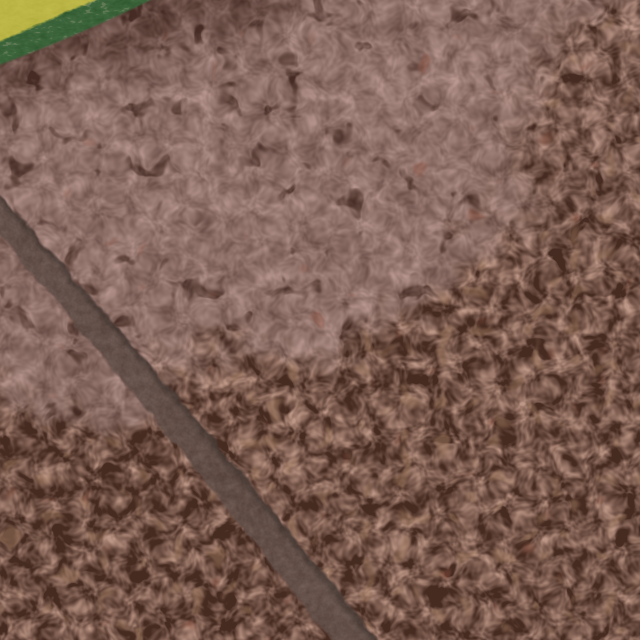
A three.js fragment shader for this texture:

```glsl
#define STONE_DARK vec3(0.38, 0.27, 0.235)
#define STONE_LIGHT vec3(0.65, 0.52, 0.48)
#define RUST vec3(0.56, 0.32, 0.25)
#define TAN vec3(0.66, 0.51, 0.40)
#define GROOVE vec3(0.365, 0.295, 0.27)
#define PAINT_YELLOW vec3(0.73, 0.71, 0.27)
#define PAINT_GREEN vec3(0.23, 0.39, 0.23)
#define GRAIN_SCALE 36.0
#define GRAIN_CONTRAST 1.2
#define DUST_CONTRAST 0.55
#define SOFT 0.003

varying vec2 vUv;

vec2 gradient(vec2 cell) {
  float h = fract(sin(dot(cell, vec2(127.1, 311.7))) * 43758.5);
  return vec2(cos(6.2832 * h), sin(6.2832 * h));
}

float noise(vec2 p) {
  vec2 i = floor(p);
  vec2 f = p - i;
  vec2 u = f * f * f * (f * (f * 6.0 - 15.0) + 10.0);
  vec2 e = vec2(1.0, 0.0);
  float low = mix(dot(gradient(i), f), dot(gradient(i + e), f - e), u.x);
  float high = mix(dot(gradient(i + e.yx), f - e.yx), dot(gradient(i + e.xx), f - e.xx), u.x);
  return mix(low, high, u.y);
}

// Layered noise, turned at each octave to hide the lattice
float fbm(vec2 p) {
  float sum = 0.0;
  float weight = 1.0;
  for (int k = 0; k < 3; k++) {
    sum += weight * noise(p);
    p = mat2(1.55, 1.2, -1.2, 1.55) * p + 17.3;
    weight *= 0.72;
  }
  return sum;
}

// Signed offset from the groove centre (x) and share of its length (y)
vec2 grooveCoords(vec2 p) {
  vec2 q = p - vec2(0.0, 0.664);
  float along = dot(q, vec2(0.64, -0.768)) / 0.864;
  float bow = 0.006 * sin(3.1416 * along);
  return vec2(dot(q, vec2(0.768, 0.64)) - bow, along);
}

// Pale dust: a ragged band over the upper tile and a corner of the lower one
float dustMask(vec2 p, float upperTile) {
  float ragged = 0.09 * fbm(p * 7.0) + 0.035 * noise(p * 32.0);
  float upperEdge = 0.40 + 0.1 * p.x + 0.14 * smoothstep(0.5, 0.85, p.x);
  float edge = mix(0.385 - 0.2 * p.x, upperEdge, upperTile);
  float above = smoothstep(-0.04, 0.05, p.y - edge + ragged);
  float rightEdge = 0.81 + 0.1 * smoothstep(0.85, 1.0, p.y);
  float right = smoothstep(-0.05, 0.07, p.x - rightEdge + ragged);
  return above * (1.0 - 0.8 * right);
}

vec3 stone(vec2 p, float upperTile) {
  vec2 warp = vec2(noise(p * 28.0), noise(p * 28.0 + 41.0));
  vec2 q = p + 0.012 * warp;
  float dust = dustMask(p, upperTile);
  float grain = fbm(q * GRAIN_SCALE);
  float patches = noise(p * 11.0 + 5.0);

  // Base tone with grains and broad patches
  float tone = mix(0.26 - 0.10 * (1.0 - upperTile), 0.60 + 0.10 * upperTile, dust);
  tone += grain * mix(GRAIN_CONTRAST, DUST_CONTRAST, dust) + 0.25 * patches;

  // Dark mineral clusters
  float cluster = noise(q * 21.0 + 9.0) + 0.45 * noise(q * 62.0);
  tone -= 0.65 * smoothstep(0.26, 0.52, cluster);

  // Shade below the painted corner
  float shade = p.y - 0.85 - 0.3 * p.x + 0.05 * noise(p * 13.0);
  tone -= 0.62 * smoothstep(-0.07, 0.06, shade) * (1.0 - smoothstep(0.4, 0.6, p.x));

  vec3 color = mix(STONE_DARK, STONE_LIGHT, clamp(tone, -0.4, 1.3));
  color *= mix(vec3(1.01, 0.99, 0.95), vec3(0.99, 1.0, 1.02), dust);

  // Warm crystals and sparse rusty flecks
  float warm = smoothstep(0.2, 0.48, noise(q * 34.0 + 70.0));
  color = mix(color, TAN, 0.45 * warm * (1.0 - dust));
  float rust = smoothstep(0.42, 0.58, noise(q * 25.0 + 130.0));
  return mix(color, RUST, 0.4 * rust);
}

vec3 addGroove(vec3 color, vec2 p, vec2 g) {
  float halfWidth = mix(0.021, 0.029, g.y);
  float offset = g.x + 0.006 * noise(p * 30.0) + 0.003 * noise(p * 85.0);
  float inside = 1.0 - smoothstep(-SOFT, SOFT, abs(offset) - halfWidth);
  float wall = smoothstep(0.35, 0.95, offset / halfWidth);
  vec3 bed = GROOVE + 0.045 * fbm(p * 65.0) + 0.025 * noise(p * 9.0);
  bed *= 1.06 - 0.26 * wall;
  return mix(color, bed, inside * 0.95);
}

vec3 addPaint(vec3 color, vec2 p) {
  float wear = fbm(p * vec2(45.0, 80.0));
  float greenEdge = p.y - 0.899 - 0.37 * p.x - 0.25 * p.x * p.x;
  float yellowEdge = p.y - 0.935 - 0.44 * p.x + 0.002 * wear;
  vec3 green = PAINT_GREEN + 0.05 * wear;
  green = mix(green, vec3(0.50, 0.53, 0.40), 0.5 * smoothstep(0.25, 0.6, wear));
  vec3 yellow = PAINT_YELLOW + 0.025 * wear;
  vec3 paint = mix(green, yellow, smoothstep(-SOFT, SOFT, yellowEdge));
  return mix(color, paint, smoothstep(-SOFT, SOFT, greenEdge));
}

void main() {
  vec2 groove = grooveCoords(vUv);
  float upperTile = smoothstep(-0.02, 0.02, groove.x);
  vec3 color = stone(vUv, upperTile);
  color = addGroove(color, vUv, groove);
  color = addPaint(color, vUv);
  gl_FragColor = vec4(color, 1.0);
}
```
